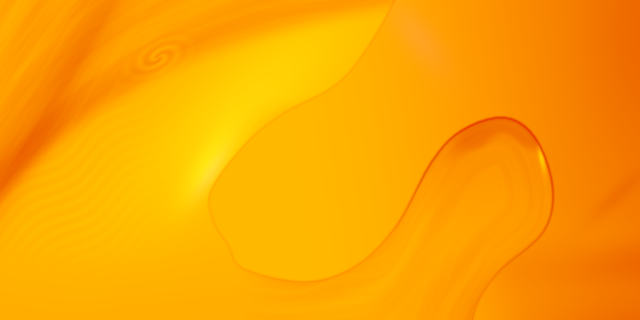
Write a Shadertoy shader that draws this background.

```glsl
// Glossy amber fluid: a streaked golden flow curling around a smooth orange pool.
#define KNOTS 23
#define SUBSTEPS 5
#define POOL_TONE 0.72
#define FLOW_TONE 0.71
#define STREAK_GAIN 0.045
#define RIM_WIDTH 0.0045

// Knots of the shoreline between flow and pool, top to bottom
const vec2 SHORE[KNOTS] = vec2[KNOTS](
    vec2(1.30, 1.15), vec2(1.25, 1.03), vec2(1.146, .849), vec2(1.047, .734),
    vec2(.885, .646), vec2(.768, .552), vec2(.659, .406), vec2(.667, .307),
    vec2(.714, .234), vec2(.760, .161), vec2(.951, .120), vec2(1.107, .167),
    vec2(1.237, .292), vec2(1.349, .495), vec2(1.445, .594), vec2(1.576, .633),
    vec2(1.672, .570), vec2(1.727, .414), vec2(1.698, .276), vec2(1.562, .154),
    vec2(1.495, .057), vec2(1.471, -.04), vec2(1.458, -.12));

// Smooth curve through b and c
vec2 spline(vec2 a, vec2 b, vec2 c, vec2 d, float t) {
    return b + .5 * t * (c - a + t * (2. * a - 5. * b + 4. * c - d
                       + t * (3. * (b - c) + d - a)));
}

// Signed distance to the shoreline, positive inside the flow
float shoreDistance(vec2 p) {
    float nearest = 1e3, side = -1.;
    vec2 a = SHORE[1];
    for (int i = 1; i < KNOTS - 2; i++) {
        for (int j = 1; j <= SUBSTEPS; j++) {
            vec2 b = spline(SHORE[i - 1], SHORE[i], SHORE[i + 1], SHORE[i + 2],
                            float(j) / float(SUBSTEPS));
            vec2 e = b - a, w = p - a;
            vec2 gap = w - e * clamp(dot(w, e) / dot(e, e), 0., 1.);
            nearest = min(nearest, dot(gap, gap));
            if ((a.y > p.y) != (b.y > p.y) && w.x < e.x * w.y / e.y) side = -side;
            a = b;
        }
    }
    return side * sqrt(nearest);
}

// Rotated Gaussian spot
float spot(vec2 p, vec2 center, vec2 size, float angle) {
    float c = cos(angle), s = sin(angle);
    vec2 q = mat2(c, -s, s, c) * (p - center) / size;
    return exp(-dot(q, q));
}

// Layered sines: fine across the stream, slow along it
float streaks(float across, float along) {
    float sum = 0., gain = .5, freq = 38.;
    for (int i = 0; i < 5; i++) {
        float k = float(i);
        across += .006 * sin(along * (7. + 3. * k) + across * 19. + k * 2.4);
        sum += gain * sin(across * freq + k * 1.7 + 1.5 * sin(along * 4. + k));
        freq *= 1.75;
        gain *= .72;
    }
    return sum;
}

// Tone of the still pool and the darker orange to its right
float poolTone(vec2 p) {
    float tone = mix(POOL_TONE, .46, smoothstep(.9, 2.2, p.x + .15 * (p.y - .5)));
    tone -= .06 * spot(p, vec2(2.02, .88), vec2(.2, .35), 0.);
    float fold = p.y - .19 - .13 * (p.x - 1.6) - .02 * sin(p.x * 13.);
    float right = smoothstep(1.45, 1.65, p.x);
    tone -= right * .06 * (1. - smoothstep(-.08, .06, fold));
    tone += right * .018 * sin(fold * 24. + 2. * sin(p.x * 6. + p.y * 4.))
          * (1. - smoothstep(.1, .45, p.y));
    return tone - .05 * spot(p, vec2(1.93, .39), vec2(.13, .025), .75);
}

// Tone of the golden flow; d is the distance from its shore
float flowTone(vec2 p, float d) {
    // Sunlit body
    float tone = FLOW_TONE - .03 * (1. - smoothstep(0., .3, p.y));
    tone += .12 * spot(p, vec2(.77, .67), vec2(.48, .17), .72);
    tone += .10 * spot(p, vec2(.64, .47), vec2(.14, .045), 1.0);

    // Streaked bands across the upper left
    float across = p.y - .36 - .7 * (1. - exp(-1.6 * p.x));
    float band = smoothstep(-.02, .06, across);
    float left = 1. - smoothstep(.1, .75, p.x);
    float ridge = (p.y - .47 - 1.6 * p.x) / 1.9;
    tone = mix(tone, .635, band);
    tone -= .07 * exp(-pow((across - .07) / .06, 2.)) * (.5 + left);
    tone -= .15 * left * exp(-pow((ridge + .01) / .075, 2.));
    float grain = mix(streaks(across, p.x), streaks(ridge, p.y), left * .7);
    tone += STREAK_GAIN * band * grain * (.55 + .45 * left);

    // Curled knot in the band
    vec2 knot = mat2(.88, -.47, .47, .88) * (p - vec2(.495, .82)) * vec2(1., 2.);
    float r = length(knot);
    tone += exp(-r * r * 130.) * (.04 + .05 * sin(r * 130. + 2. * atan(knot.y, knot.x)));

    // Faint ripples over the lower left
    float ripple = sin((p.y - .7 * p.x) * 150. + 3. * sin(p.x * 17. + p.y * 9.));
    tone += .012 * ripple * (1. - band) * (1. - smoothstep(.25, .6, p.x))
          * smoothstep(.1, .3, p.y);

    // Arm that bends right, with lines following its rim
    float low = 1. - smoothstep(.62, .72, p.y);
    float arm = smoothstep(1.1, 1.5, p.x) * low;
    float under = smoothstep(.7, .9, p.x) * low;
    tone -= arm * (.07 + .06 * smoothstep(.2, .55, p.y));
    tone -= .06 * under * exp(-d / .06);
    tone += .035 * under * streaks(d, p.x + p.y) * exp(-d * 5.);

    // Dark cap and bright glint at the tip
    float capLine = .55 - 3.5 * pow(p.x - 1.57, 2.) + .01 * sin(p.x * 45.);
    tone -= .11 * arm * smoothstep(0., .04, p.y - capLine) * smoothstep(1.38, 1.46, p.x);
    return tone + .26 * spot(p, vec2(1.692, .51), vec2(.008, .045), .2);
}

// Amber ramp indexed by its green level
vec3 amber(float tone) {
    return vec3(mix(.92, 1., smoothstep(.34, .64, tone)), tone,
                .06 * smoothstep(.77, .92, tone));
}

void mainImage(out vec4 fragColor, in vec2 fragCoord) {
    vec2 p = fragCoord / iResolution.xy * vec2(2., 1.);
    float d = shoreDistance(p);
    float soft = 1. / iResolution.y;
    float inside = smoothstep(-soft, soft, d);
    float tone = mix(poolTone(p), flowTone(p, max(d, 0.)), inside);

    // Rim, strongest around the arm's tip
    float tip = smoothstep(1., 1.45, p.x) * smoothstep(.05, .5, p.y)
              * (1. - smoothstep(.64, .74, p.y));
    tone -= (.05 + .2 * tip) * exp(-pow(d / RIM_WIDTH, 2.));

    // Pale glints
    vec3 color = amber(clamp(tone, .26, .94));
    color.b += .16 * inside * spot(p, vec2(.66, .46), vec2(.09, .022), 1.0);
    color.b += .13 * (1. - inside) * spot(p, vec2(1.31, .88), vec2(.13, .05), -.9);
    fragColor = vec4(color, 1.);
}
```
